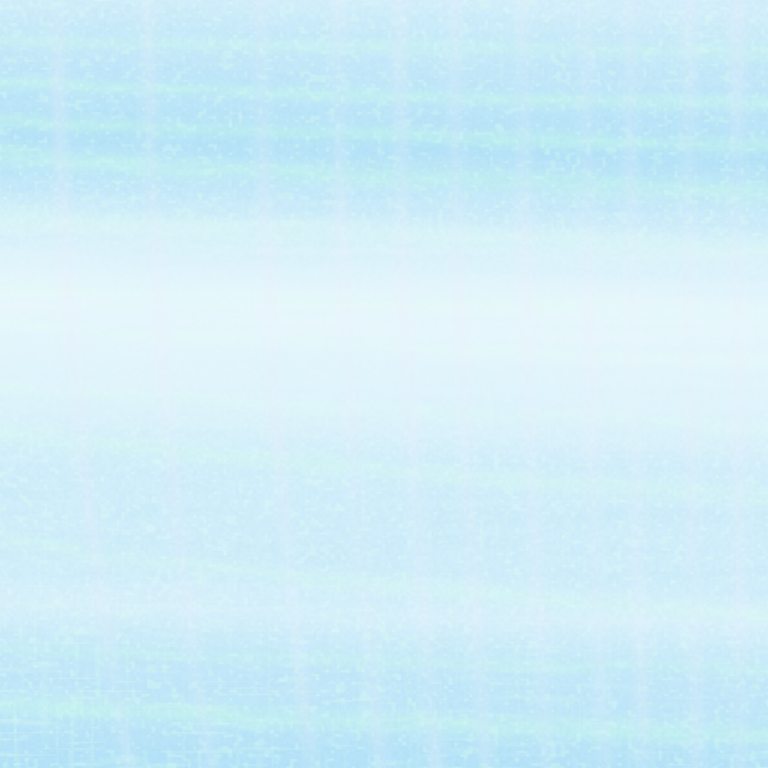
This background is drawn by a WebGL 2 fragment shader. Its source:

```glsl
#version 300 es
precision highp float;

uniform vec2 u_resolution;
out vec4 outColor;

const vec3 DEEP_BLUE = vec3(0.695, 0.880, 0.970);
const vec3 PALE_BLUE = vec3(0.910, 0.970, 0.988);
const vec3 DEEP_MINT = vec3(0.735, 0.945, 0.925);
const vec3 PALE_MINT = vec3(0.905, 0.982, 0.972);
const vec3 DEEP_LILAC = vec3(0.800, 0.910, 0.975);
const vec3 PALE_LILAC = vec3(0.920, 0.950, 0.990);
const float TILT = 0.028;
const float STRAND_DRIFT = 0.078;
const float STRAND_WIDTH = 0.011;
const float STRAND_STRENGTH = 0.50;
const float SPECKLE_STRENGTH = 0.50;
const float WEAVE_STRENGTH = 0.38;
const float GRAIN = 0.012;

// Wash stops: depth below the top edge, paleness
const int STOPS = 17;
const vec2 WASH[STOPS] = vec2[](
  vec2(0.00, 0.58), vec2(0.05, 0.38), vec2(0.12, 0.21), vec2(0.19, 0.06),
  vec2(0.24, 0.24), vec2(0.30, 0.66), vec2(0.36, 0.85), vec2(0.40, 0.98),
  vec2(0.47, 0.90), vec2(0.55, 0.76), vec2(0.60, 0.57), vec2(0.66, 0.52),
  vec2(0.74, 0.52), vec2(0.80, 0.68), vec2(0.86, 0.32), vec2(0.93, 0.22),
  vec2(1.00, 0.04));

// Mint bands: left depth, right depth, half width, strength
const int BANDS = 12;
const vec4 BAND[BANDS] = vec4[](
  vec4(0.050, 0.068, 0.010, 0.50), vec4(0.108, 0.136, 0.009, 0.60),
  vec4(0.155, 0.190, 0.010, 0.60), vec4(0.200, 0.250, 0.014, 0.60),
  vec4(0.280, 0.325, 0.016, 0.45), vec4(0.372, 0.408, 0.012, 0.50),
  vec4(0.420, 0.472, 0.008, 0.40), vec4(0.502, 0.555, 0.009, 0.45),
  vec4(0.560, 0.647, 0.013, 0.55), vec4(0.700, 0.802, 0.012, 0.50),
  vec4(0.845, 0.872, 0.009, 0.40), vec4(0.915, 0.957, 0.014, 0.60));

const int STRANDS = 11;
const float STRAND[STRANDS] = float[](
  0.075, 0.193, 0.340, 0.440, 0.520, 0.592, 0.680, 0.762, 0.820, 0.897, 0.960);

float hash(vec2 p) {
  vec3 q = fract(vec3(p.xyx) * 0.1031);
  q += dot(q, q.yzx + 33.33);
  return fract((q.x + q.y) * q.z);
}

float noise(vec2 p) {
  vec2 cell = floor(p);
  vec2 f = fract(p);
  f = f * f * (3.0 - 2.0 * f);
  float low = mix(hash(cell), hash(cell + vec2(1.0, 0.0)), f.x);
  float high = mix(hash(cell + vec2(0.0, 1.0)), hash(cell + 1.0), f.x);
  return mix(low, high, f.y);
}

float bell(float distance, float width) {
  float d = distance / width;
  return exp(-d * d);
}

float washPaleness(float depth) {
  float value = WASH[0].y;
  for (int i = 1; i < STOPS; i++) {
    float k = clamp((depth - WASH[i - 1].x) / (WASH[i].x - WASH[i - 1].x), 0.0, 1.0);
    value = mix(value, WASH[i].y, k);
  }
  return value;
}

void main() {
  vec2 uv = gl_FragCoord.xy / u_resolution;
  vec2 p = vec2(uv.x, 1.0 - uv.y);

  // Tilted wash with soft streaks
  float streak = noise(p * vec2(5.0, 110.0)) - 0.5;
  float paleness = washPaleness(p.y - TILT * (p.x - 0.5) + 0.006 * streak);
  paleness = clamp(paleness + 0.06 * streak, 0.0, 1.0);
  vec3 color = mix(DEEP_BLUE, PALE_BLUE, paleness);
  vec3 mint = mix(DEEP_MINT, PALE_MINT, paleness);
  vec3 lilac = mix(DEEP_LILAC, PALE_LILAC, paleness);

  // Ragged mint bands sinking to the right
  float ragged = noise(p * vec2(45.0, 170.0));
  float wobble = 0.006 * (noise(p * vec2(12.0, 40.0)) - 0.5);
  float sink = pow(p.x, 0.75);
  for (int i = 0; i < BANDS; i++) {
    float center = mix(BAND[i].x, BAND[i].y, sink) + wobble;
    float cover = bell(p.y - center, BAND[i].z) * BAND[i].w;
    color = mix(color, mint, cover * (0.65 + 0.7 * ragged));
  }

  // Speckles and woven threads, fading in the pale middle
  float texture01 = 1.0 - smoothstep(0.55, 0.95, paleness);
  float lowerLeft = smoothstep(0.50, 0.95, p.y) * (1.0 - smoothstep(0.15, 0.65, p.x));
  float speckle = smoothstep(0.62, 0.90, noise(p * vec2(150.0, 190.0)));
  float threads = smoothstep(0.60, 0.95, noise(p * vec2(18.0, 240.0)));
  threads = max(threads, 0.6 * smoothstep(0.60, 0.95, noise(p * vec2(200.0, 14.0) + 71.0)));
  float lower = smoothstep(0.72, 0.88, p.y);
  color = mix(color, mix(mint, PALE_BLUE, 0.3), speckle * texture01 * SPECKLE_STRENGTH);
  color = mix(color, mix(mint, PALE_MINT, 0.35),
              threads * texture01 * WEAVE_STRENGTH * (0.25 + 0.45 * lower + 0.5 * lowerLeft));

  // Faint lilac strands leaning with depth
  for (int i = 0; i < STRANDS; i++) {
    float center = STRAND[i] + STRAND_DRIFT * (1.0 - STRAND[i]) * p.y * p.y * 1.3;
    float fade = 0.45 + 0.75 * noise(vec2(float(i) * 7.3, p.y * 9.0));
    color = mix(color, lilac, bell(p.x - center, STRAND_WIDTH) * fade * STRAND_STRENGTH);
  }

  color += GRAIN * (noise(p * 256.0 + 19.0) - 0.5) * (0.4 + texture01);
  outColor = vec4(clamp(color, 0.0, 1.0), 1.0);
}
```
